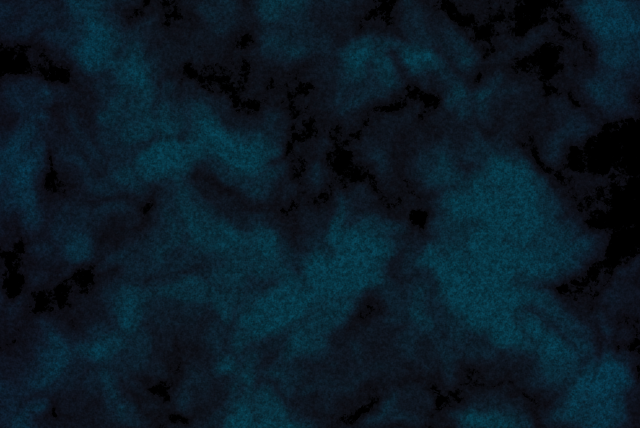
Give the GLSL for this texture, as a WebGL 2 fragment shader.

```glsl
#version 300 es
precision highp float;
// Dark teal clouds with ragged black gaps, like ink soaked into paper.
// Warped noise and round cellular puffs form a density, which is levelled to
// an even 0..1 tone, frayed near the gaps, coloured by a ramp and grained.

#define CLOUD_SCALE 4.0
#define PUFF_SCALE 6.5
#define WARP 0.10
#define GLOW_CENTRE vec2(0.78, 0.42)
#define GLOW 1.25
#define GAP_LEVEL 0.15
#define GAP_SOFTNESS 0.04
#define RAGGEDNESS 0.42
#define GRAIN 0.75
#define SEED vec2(63.8, 22.4)

uniform vec2 u_resolution;
out vec4 fragColor;

float hash(vec2 cell) {
    vec3 q = fract(cell.xyx * vec3(0.1031, 0.1030, 0.0973));
    q += dot(q, q.yzx + 33.33);
    return fract((q.x + q.y) * q.z);
}

float valueNoise(vec2 p) {
    vec2 cell = floor(p);
    vec2 f = fract(p);
    f = f * f * (3.0 - 2.0 * f);
    float low = mix(hash(cell), hash(cell + vec2(1, 0)), f.x);
    float high = mix(hash(cell + vec2(0, 1)), hash(cell + vec2(1, 1)), f.x);
    return mix(low, high, f.y);
}

// Layered noise, each octave turned to hide the lattice
float fbm(vec2 p, int octaves, float gain) {
    const mat2 turn = mat2(1.6, 1.2, -1.2, 1.6);
    float sum = 0.0, total = 0.0, amplitude = 1.0;
    for (int i = 0; i < octaves; i++) {
        sum += amplitude * valueNoise(p);
        total += amplitude;
        amplitude *= gain;
        p = turn * p + 7.1;
    }
    return sum / total;
}

// Distance to the nearest scattered puff centre
float puffDistance(vec2 p) {
    vec2 cell = floor(p);
    float nearest = 4.0;
    for (int y = -1; y <= 1; y++) {
        for (int x = -1; x <= 1; x++) {
            vec2 c = cell + vec2(x, y);
            vec2 d = c + vec2(hash(c), hash(c + 91.7)) - p;
            nearest = min(nearest, dot(d, d));
        }
    }
    return sqrt(nearest);
}

// Cloud density with mean near 0 and deviation near 1
float density(vec2 p) {
    vec2 bend = vec2(fbm(p * 6.0 + 3.1, 4, 0.5), fbm(p * 6.0 + 29.4, 4, 0.5));
    vec2 q = p + WARP * (2.0 * bend - 1.0) + SEED;
    float mass = (fbm(q * CLOUD_SCALE, 4, 0.45) - 0.5) / 0.137;
    float gaps = puffDistance(q * PUFF_SCALE) + 0.5 * puffDistance(q * PUFF_SCALE * 2.1);
    float puffs = (0.75 - gaps) / 0.22;
    vec2 away = p - GLOW_CENTRE;
    return 0.80 * mass + 0.52 * puffs + GLOW * (0.27 - dot(away, away));
}

// Slate through blue to teal, by rank of tone
vec3 cloudColour(float tone) {
    vec3 c = vec3(0.046, 0.050, 0.074);
    c = mix(c, vec3(0.052, 0.080, 0.118), smoothstep(0.18, 0.40, tone));
    c = mix(c, vec3(0.048, 0.115, 0.162), smoothstep(0.38, 0.61, tone));
    c = mix(c, vec3(0.038, 0.158, 0.207), smoothstep(0.59, 0.80, tone));
    return mix(c, vec3(0.027, 0.205, 0.262), smoothstep(0.79, 0.94, tone));
}

void main() {
    vec2 p = gl_FragCoord.xy / u_resolution.y;

    // Level the density so that equal steps of tone cover equal areas
    float tone = 1.0 / (1.0 + exp(-1.6 * density(p)));

    // Frayed rims: fine noise acts mostly in the dark tones
    float fray = fbm(p * 42.0 + SEED, 4, 0.85) - 0.5;
    float nearGap = 1.0 - smoothstep(0.12, 0.45, tone);
    tone += fray * RAGGEDNESS * mix(0.38, 1.0, nearGap);

    // Cooler, bluer clouds toward the sides
    vec3 colour = cloudColour(tone);
    float side = smoothstep(0.35, 0.85, abs(p.x - GLOW_CENTRE.x));
    colour *= mix(vec3(1.0), vec3(1.0, 0.90, 1.0), side);

    // Paper grain and the black gaps
    float grain = fbm(p * 165.0, 2, 1.0) - 0.5;
    colour *= 1.0 + GRAIN * grain;
    colour *= smoothstep(GAP_LEVEL - GAP_SOFTNESS, GAP_LEVEL + GAP_SOFTNESS, tone);

    fragColor = vec4(colour, 1.0);
}
```
